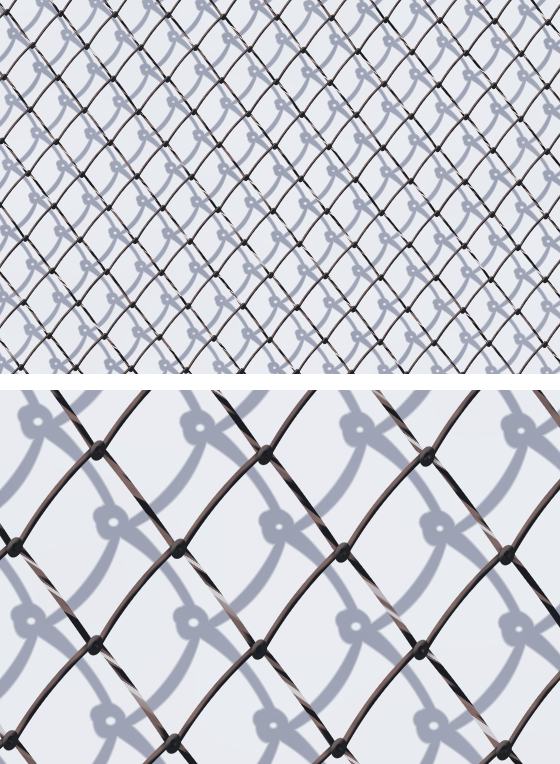
Top: the whole. Bottom: its middle third, enlarged.
A Shadertoy shader for this pattern:

```glsl
// Rusty chain-link fence in front of a pale wall, with its soft looped shadow.

// Lattice steps to the lower right and lower left knot, in percent of canvas height.
const mat2 LATTICE = mat2(7.10, 8.75, -7.51, 8.48);

float hash(vec2 p) {
    vec3 q = fract(vec3(p.xyx) * 0.1031);
    q += dot(q, q.yzx + 33.33);
    return fract((q.x + q.y) * q.z);
}

float noise(vec2 p) {
    vec2 i = floor(p), f = fract(p);
    f *= f * (3.0 - 2.0 * f);
    return mix(mix(hash(i), hash(i + vec2(1, 0)), f.x),
               mix(hash(i + vec2(0, 1)), hash(i + vec2(1, 1)), f.x), f.y);
}

// Knot position with a little irregularity.
vec2 knot(vec2 id) {
    vec2 jitter = vec2(hash(id + 71.0), hash(id + 137.0)) - 0.5;
    return LATTICE * id + 0.35 * jitter;
}

// Bowed strand from a to b: distance, signed side offset, position along it.
vec3 strand(vec2 p, vec2 a, vec2 b, float bow) {
    vec2 d = b - a;
    vec2 n = normalize(vec2(-d.y, d.x));
    float t = clamp(dot(p - a, d) / dot(d, d), 0.0, 1.0);
    vec2 r = p - mix(a, b, t) - n * bow * 4.0 * t * (1.0 - t);
    return vec3(length(r), dot(r, n), t);
}

float cover(float d, float blur) {
    return clamp(0.5 - d / blur, 0.0, 1.0);
}

// Signed distance to the shadow: tapering bands and pierced loops.
float shadowDistance(vec2 p) {
    vec2 cell = floor(inverse(LATTICE) * p + 0.5);
    float d = 1e3, hole = 1e3;
    for (int j = -1; j <= 1; j++)
    for (int i = -1; i <= 1; i++) {
        vec2 id = cell + vec2(i, j);
        vec2 k = knot(id);
        vec3 right = strand(p, k + vec2(-0.9, -0.5), knot(id + vec2(1, 0)) + vec2(0.1, -0.8), -1.0);
        vec3 left = strand(p, k + vec2(0.5, 0.7), knot(id + vec2(0, 1)) + vec2(0.9, 0.6), -1.15);
        d = min(d, right.x - mix(0.85, 0.46, smoothstep(0.1, 0.65, right.z)));
        d = min(d, left.x - 0.42 - 0.18 * sin(3.14 * left.z));
        // Loop, slightly pointed to the right
        vec2 r = p - k;
        d = min(d, length(r * vec2(1.0, 0.95 + 0.12 * r.x)) - 1.5);
        hole = min(hole, length((r - vec2(0.1, 0.05)) * vec2(0.9, 1.1)) - 0.25 - 0.15 * hash(id));
    }
    return max(d, -hole);
}

// Weathered metal; side runs from -1 to 1 across the wire.
vec3 wireColor(float side, float t, float seed, bool twisted) {
    vec3 dark = vec3(0.10, 0.11, 0.13);
    vec3 rust = mix(vec3(0.42, 0.35, 0.35), vec3(0.53, 0.43, 0.41), noise(vec2(t * 12.0, seed)));
    float lit = smoothstep(-0.5, 0.4, side + 0.5 * noise(vec2(t * 7.0, seed + 9.0)) - 0.15);
    if (twisted) {
        // Peeling flecks wind around the wire
        float flake = noise(vec2(t * 11.0 + side * 0.8, seed + 23.0));
        lit = smoothstep(0.35, 0.55, flake + 0.15 * side);
        rust = mix(rust, vec3(0.80, 0.80, 0.82), smoothstep(0.76, 0.86, flake));
    }
    lit *= smoothstep(0.0, 0.14, t) * smoothstep(1.0, 0.9, t);
    return mix(dark, rust, lit);
}

vec3 paintFence(vec3 col, vec2 p, float aa) {
    vec2 cell = floor(inverse(LATTICE) * p + 0.5);
    for (int j = -1; j <= 1; j++)
    for (int i = -1; i <= 1; i++) {
        vec2 id = cell + vec2(i, j);
        vec2 k = knot(id), hook = vec2(0.0, 0.45);
        float seed = 50.0 * hash(id + 200.0);
        float width = 0.29 + 0.04 * hash(id + 310.0);

        vec3 right = strand(p, k - hook, knot(id + vec2(1, 0)) + hook, -0.15);
        col = mix(col, wireColor(right.y / width, right.z, seed, true), cover(right.x - width, aa));

        vec3 left = strand(p, k - hook, knot(id + vec2(0, 1)) + hook, 0.5);
        col = mix(col, wireColor(left.y / width, left.z, seed, false), cover(left.x - width, aa));

        // Hooked knot with a lit upper edge
        vec2 r = p - k;
        float ring = abs(length(r * vec2(1.15, 0.85) + vec2(0.2 * r.y, 0.0)) - 0.55) - 0.22;
        vec3 metal = mix(vec3(0.12, 0.13, 0.14), vec3(0.42, 0.38, 0.38), smoothstep(0.1, 0.7, -r.x - r.y));
        col = mix(col, metal, cover(ring, aa));
    }
    return col;
}

void mainImage(out vec4 fragColor, in vec2 fragCoord) {
    // Percent of canvas height from the centre, y pointing down
    float aa = 100.0 / iResolution.y;
    vec2 p = (fragCoord - 0.5 * iResolution.xy) * aa * vec2(1, -1);

    // Slight perspective, then shift to a knot
    vec2 fence = vec2(p.x * (1.0 - 0.00017 * p.y), p.y) - vec2(-1.5, -10.9);
    vec2 shadowShift = vec2(1.15 - 0.01 * p.x, 6.45 + 0.02 * p.y);

    vec3 col = vec3(0.912, 0.922, 0.940) + 0.012 * (noise(p * 0.06 + 40.0) - 0.5);
    vec3 shade = vec3(0.62, 0.64, 0.71) + 0.03 * (noise(p * 0.15 + 90.0) - 0.5);
    col = mix(col, shade, cover(shadowDistance(fence - shadowShift), aa + 0.15));
    col = paintFence(col, fence, aa);
    fragColor = vec4(col, 1.0);
}
```
